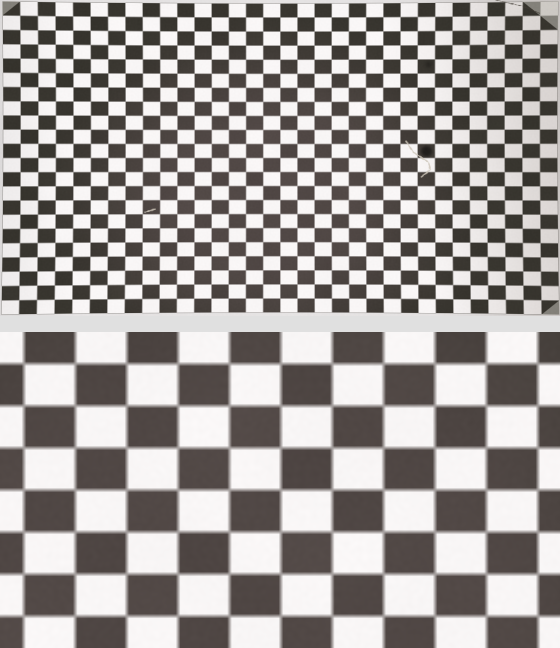
Top: the whole. Bottom: its middle third, enlarged.
Write a Shadertoy shader that draws this pattern.

```glsl
// A worn 32 by 22 checkerboard sheet with slight lens bulge, taped corners and scratches.

const vec2 HALF_COUNT = vec2(16.0, 11.0);
const vec2 CELL = vec2(0.05433, 0.04433);

vec2 hash2(vec2 p) {
    p = vec2(dot(p, vec2(127.1, 311.7)), dot(p, vec2(269.5, 183.3)));
    return fract(sin(p) * 43758.5) * 2.0 - 1.0;
}

float gradientNoise(vec2 p) {
    vec2 i = floor(p), f = fract(p);
    vec2 u = f * f * (3.0 - 2.0 * f);
    float a = dot(hash2(i), f);
    float b = dot(hash2(i + vec2(1, 0)), f - vec2(1, 0));
    float c = dot(hash2(i + vec2(0, 1)), f - vec2(0, 1));
    float d = dot(hash2(i + vec2(1, 1)), f - vec2(1, 1));
    return mix(mix(a, b, u.x), mix(c, d, u.x), u.y);
}

float segmentDistance(vec2 p, vec2 a, vec2 b) {
    vec2 ab = b - a;
    return length(p - a - ab * clamp(dot(p - a, ab) / dot(ab, ab), 0.0, 1.0));
}

float cover(float dist, float soft) {
    return 1.0 - smoothstep(-soft, soft, dist);
}

// Canvas position to board cells, with a mild radial and keystone stretch
vec2 boardCoord(vec2 p) {
    float bulge = 1.0 + 0.017 * dot(p, p);
    vec2 b = (p - vec2(0.001, 0.0)) / (CELL * bulge);
    b.x /= 1.0 - 0.004 * p.y;
    return b;
}

// Soft alternating squares: 1 on ink, 0 on paper
float checker(vec2 b, vec2 soft) {
    vec2 edge = 0.5 - abs(mod(b + 0.5, 2.0) - 1.0);
    vec2 wave = clamp(edge / soft, -1.0, 1.0);
    return 0.5 + 0.5 * wave.x * wave.y;
}

// Triangle across a board corner; legs are measured in cells
float cornerTape(vec2 b, vec2 side, float legs, float soft) {
    vec2 inset = HALF_COUNT - b * side;
    float dist = (inset.x + inset.y - legs) * 0.7;
    float outside = -min(inset.x, inset.y);
    return cover(max(dist, outside), soft);
}

vec3 paperColor(vec2 p) {
    vec3 paper = mix(vec3(0.975, 0.965, 0.965), vec3(0.85, 0.83, 0.82),
                     smoothstep(0.35, 0.95, p.x + 0.12 * p.y));
    return paper - 0.04 * smoothstep(0.65, 0.9, -p.x);
}

vec3 inkColor(vec2 p) {
    float glow = smoothstep(0.85, 0.25, length((p - vec2(-0.05, -0.12)) * vec2(1.1, 1.3)));
    vec3 ink = mix(vec3(0.215, 0.205, 0.18), vec3(0.315, 0.28, 0.27), glow);
    float stain = exp(-pow(length(p - vec2(0.465, 0.021)) / 0.018, 4.0));
    stain += 0.5 * exp(-pow(length(p - vec2(0.472, 0.296)) / 0.012, 2.0));
    return ink * (1.0 - 0.5 * stain);
}

float tornScratch(vec2 p) {
    float d = segmentDistance(p, vec2(0.400, 0.053), vec2(0.424, 0.018));
    d = min(d, segmentDistance(p, vec2(0.424, 0.018), vec2(0.472, -0.014)));
    d = min(d, segmentDistance(p, vec2(0.472, -0.014), vec2(0.477, -0.037)));
    d = min(d, segmentDistance(p, vec2(0.477, -0.037), vec2(0.449, -0.060)));
    return min(d, segmentDistance(p, vec2(-0.428, -0.171), vec2(-0.396, -0.162)));
}

float creaseDistance(vec2 p) {
    float d = segmentDistance(p, vec2(0.685, 0.500), vec2(0.769, 0.481));
    return min(d, segmentDistance(p, vec2(0.769, 0.481), vec2(0.824, 0.458)));
}

void mainImage(out vec4 fragColor, in vec2 fragCoord) {
    vec2 p = (fragCoord / iResolution.xy - 0.5) * vec2(16.0 / 9.0, 1.0);
    float soft = max(0.0025, 0.75 / iResolution.y);
    vec2 cellSoft = soft / CELL;
    vec2 b = boardCoord(p);

    // Printed squares on a pale sheet
    vec2 beyond = abs(b) - HALF_COUNT;
    float board = cover(beyond.x, cellSoft.x) * cover(beyond.y, cellSoft.y);
    vec3 ink = inkColor(p) * (1.0 + 0.03 * hash2(floor(b)).x);
    vec3 margin = paperColor(p) * 0.92;
    vec3 color = mix(margin, mix(paperColor(p), ink, checker(b, cellSoft)), board);

    // Translucent tape on three corners
    float tape = cornerTape(b, vec2(-1, 1), 1.0, cellSoft.x);
    tape = max(tape, cornerTape(b, vec2(1, 1), 2.0, cellSoft.x));
    tape = max(tape, cornerTape(b, vec2(1, -1), 1.0, cellSoft.x));
    color = mix(color, vec3(0.76, 0.75, 0.72), 0.55 * tape);

    // Ragged scratches and a dark crease
    float ragged = 0.0035 * gradientNoise(p * 110.0);
    float scratch = cover(tornScratch(p) - 0.0022 + ragged, soft);
    color = mix(color, vec3(0.80, 0.77, 0.72), 0.85 * scratch);
    float crease = cover(creaseDistance(p) - 0.001 + ragged, soft);
    color = mix(color, vec3(0.25, 0.23, 0.20), 0.75 * crease);

    // Faint mottling
    color += 0.012 * gradientNoise(p * 9.0) + 0.012 * gradientNoise(p * 150.0);
    fragColor = vec4(clamp(color, 0.0, 1.0), 1.0);
}
```
